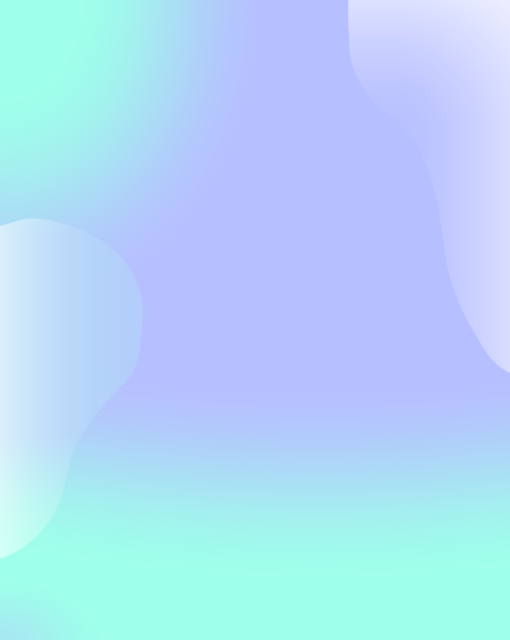
Write a Shadertoy shader that draws this background.

```glsl
// Soft lavender field washed with mint from the top left and the bottom,
// with two translucent white-lit blobs entering from the left and right sides.
// Blob outlines are smooth splines: one over angle, the other over height.

const vec3 LAVENDER = vec3(0.715, 0.748, 1.0);
const vec3 MINT = vec3(0.618, 1.0, 0.918);
const float WIDTH = 0.797; // canvas width when its height is 1

// Catmull-Rom curve through evenly spaced knots, t in 0..12
float spline(float knots[13], float t) {
    t = clamp(t, 0.0, 12.0);
    int i = min(int(t), 11);
    float f = t - float(i);
    float a = knots[max(i - 1, 0)], b = knots[i];
    float c = knots[i + 1], d = knots[min(i + 2, 12)];
    return b + 0.5 * f * (c - a + f * (2.0 * a - 5.0 * b + 4.0 * c - d
             + f * (3.0 * (b - c) + d - a)));
}

// Antialiased coverage, full where the distance is negative
float coverage(float dist) {
    float w = 0.8 * fwidth(dist);
    return 1.0 - smoothstep(-w, w, dist);
}

// Radius over angle, swept from straight up to straight down
float leftBlob(vec2 p) {
    vec2 q = p - vec2(0.0, 0.479);
    float radius = spline(float[13](0.168, 0.186, 0.198, 0.212, 0.225, 0.228, 0.221,
                                    0.217, 0.2, 0.198, 0.223, 0.302, 0.3515),
                          atan(q.x, q.y) / 3.14159 * 12.0);
    return coverage(length(q) - radius);
}

// Left border over height, from the top edge downwards
float rightBlob(vec2 p) {
    float border = spline(float[13](0.544, 0.545, 0.551, 0.582, 0.638, 0.667, 0.682,
                                    0.691, 0.699, 0.7155, 0.742, 0.781, 0.872),
                          (1.0 - p.y) * 19.2);
    return coverage(border - p.x);
}

// Light that is strongest at an edge and gone at the given reach
float edgeGlow(float dist, float reach, float falloff) {
    return pow(max(1.0 - dist / reach, 0.0), falloff);
}

// Share of mint in the backdrop
float mintAmount(vec2 p) {
    float corner = length(vec2(p.x / 0.286, (1.0 - p.y) / 0.352));
    float top = 1.0 - smoothstep(0.4, 1.5, corner);
    float bend = 0.2 * (p.x - 0.5) * (p.x - 0.5);
    float bottom = 1.0 - smoothstep(0.088, 0.408, p.y - bend);
    float dip = 0.35 * (1.0 - smoothstep(0.0, 0.17, length(p * vec2(1.0, 1.7))));
    return 1.0 - (1.0 - top) * (1.0 - bottom) - dip;
}

void mainImage(out vec4 fragColor, in vec2 fragCoord) {
    vec2 p = fragCoord / iResolution.xy * vec2(WIDTH, 1.0);
    float left = leftBlob(p);
    float right = rightBlob(p);

    // Backdrop, with a sky tint inside the left blob
    float mint = mintAmount(p);
    float tinted = max(mint, mix(0.42, 0.2, clamp(p.x / 0.22, 0.0, 1.0)));
    vec3 color = mix(LAVENDER, MINT, mix(mint, tinted, left));

    // White light inside the blobs
    float leftLight = 0.03 + 0.53 * edgeGlow(p.x, 0.2, 2.0);
    float topLight = 0.52 * edgeGlow(1.0 - p.y, 0.2, 1.6);
    float sideLight = 0.45 * edgeGlow(WIDTH - p.x, 0.17, 1.5);
    float rightLight = 0.03 + 0.97 * (1.0 - (1.0 - topLight) * (1.0 - sideLight));
    color = mix(color, vec3(1.0), left * leftLight);
    color = mix(color, vec3(1.0), right * rightLight);

    fragColor = vec4(color, 1.0);
}
```
